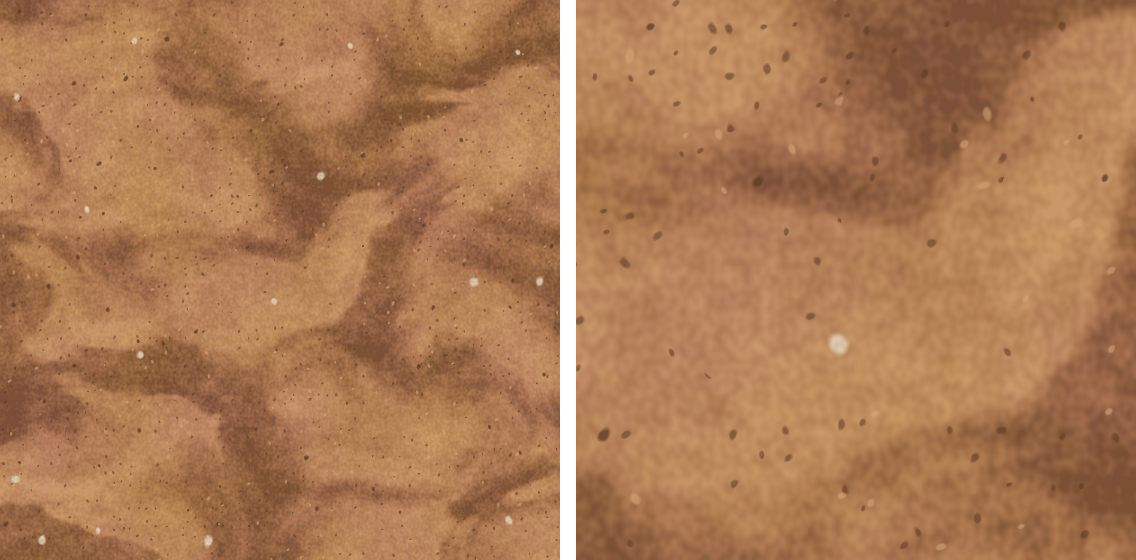
Left, the full canvas; right, a detail of the centre.
A WebGL 1 fragment shader for this texture:

```glsl
precision highp float;
uniform vec2 u_resolution;

#define RELIEF_SCALE vec2(4.2, 5.4)
#define WARP_AMOUNT 0.32
#define SLOPE_SHADE 0.55
#define GRAIN_AMOUNT 0.27
#define SHADOW_SAND vec3(0.545, 0.362, 0.238)
#define MID_SAND vec3(0.675, 0.465, 0.313)
#define LIT_SAND vec3(0.775, 0.575, 0.395)
#define SPECK_COLOR vec3(0.36, 0.22, 0.13)
#define FLECK_COLOR vec3(0.83, 0.65, 0.48)
#define PEBBLE_COLOR vec3(0.87, 0.79, 0.68)

float hash(vec2 p) {
  vec3 q = fract(p.xyx * vec3(0.1031, 0.1030, 0.0973));
  q += dot(q, q.yzx + 33.33);
  return fract((q.x + q.y) * q.z);
}

float cornerSlope(vec2 cell, vec2 offset) {
  float angle = 6.2832 * hash(cell + 17.0);
  return dot(vec2(cos(angle), sin(angle)), offset);
}

// Gradient noise, centred on zero
float noise(vec2 p) {
  vec2 i = floor(p), f = fract(p);
  vec2 u = f * f * f * (f * (f * 6.0 - 15.0) + 10.0);
  vec2 e = vec2(1.0, 0.0);
  return mix(mix(cornerSlope(i, f), cornerSlope(i + e, f - e), u.x),
             mix(cornerSlope(i + e.yx, f - e.yx), cornerSlope(i + 1.0, f - 1.0), u.x), u.y);
}

float fbm(vec2 p) {
  float sum = 0.0, amplitude = 1.0;
  for (int i = 0; i < 4; i++) {
    sum += amplitude * noise(p);
    p = mat2(0.8, 0.6, -0.6, 0.8) * p * 2.03 + 7.3;
    amplitude *= 0.46;
  }
  return sum;
}

// One jittered, randomly turned grain per cell; radius is in cell units
float scatter(vec2 uv, float cells, float chance, float radius, float stretch) {
  vec2 p = uv * cells, cell = floor(p);
  vec2 center = 0.2 + 0.6 * vec2(hash(cell + 3.1), hash(cell + 41.7));
  vec2 d = fract(p) - center;
  float angle = 1.2 + 1.8 * (hash(cell + 83.2) - 0.5);
  float c = cos(angle), s = sin(angle);
  d = vec2(c * d.x + s * d.y, c * d.y - s * d.x) * vec2(1.0 / stretch, 1.0);
  float size = radius * mix(0.55, 1.1, hash(cell + 59.4));
  float dist = length(d) * (1.0 + 0.5 * noise(p * 0.5 / radius));
  return step(hash(cell + 11.9), chance) * (1.0 - smoothstep(0.45 * size, 1.15 * size, dist));
}

void main() {
  vec2 uv = gl_FragCoord.xy / u_resolution.y;

  // Trodden relief: soft hollows with some crisp rims
  vec2 p = uv * RELIEF_SCALE + 2.7;
  p += WARP_AMOUNT * vec2(noise(p * 0.9 + 19.0), noise(p * 0.9 + 47.0)) * 2.0;
  float height = fbm(p);
  float slope = height - fbm(p + vec2(0.06, -0.16));
  float softness = mix(0.07, 0.42, smoothstep(-0.25, 0.25, noise(p * 0.8 + 71.0)));
  float sand = smoothstep(-softness, softness, height + 0.07);
  float rim = exp(-pow((height - 0.06) / 0.07, 2.0)) * (0.45 - softness);

  // Fine grain
  float grain = noise(uv * 75.0) + 1.2 * noise(uv * vec2(185.0, 160.0) + 31.0)
              + 0.6 * noise(uv * 28.0 + 9.0);
  float tone = 0.17 + 0.46 * sand + 0.36 * height + SLOPE_SHADE * slope
             + 0.3 * rim + GRAIN_AMOUNT * grain;
  tone = clamp(tone, -0.2, 1.1);
  vec3 color = tone < 0.45 ? mix(SHADOW_SAND, MID_SAND, tone / 0.45)
                           : mix(MID_SAND, LIT_SAND, (tone - 0.45) / 0.55);

  // Drift between golden and rosy sand
  color += vec3(0.0, 0.010, -0.022) * (2.0 * noise(uv * 6.0 + 90.0) + 0.6 * noise(uv * 60.0 + 5.0));

  // Dark specks, gathered in patches
  float patches = 0.2 + 0.22 * noise(uv * 7.0 + 60.0);
  color = mix(color, SPECK_COLOR, 0.55 * scatter(uv, 62.0, patches, 0.15, 1.5));
  color = mix(color, SPECK_COLOR, 0.75 * scatter(uv + 0.37, 19.0, 0.13, 0.075, 1.4));

  // Pale flecks and a few shell pebbles
  color = mix(color, FLECK_COLOR, 0.6 * scatter(uv + 0.71, 43.0, 0.13, 0.12, 1.6));
  float pebble = scatter(uv + 0.23, 9.0, 0.13, 0.07, 1.25);
  color = mix(color, PEBBLE_COLOR * (1.0 + 0.15 * noise(uv * 190.0)), 0.9 * pebble);

  gl_FragColor = vec4(color, 1.0);
}
```
